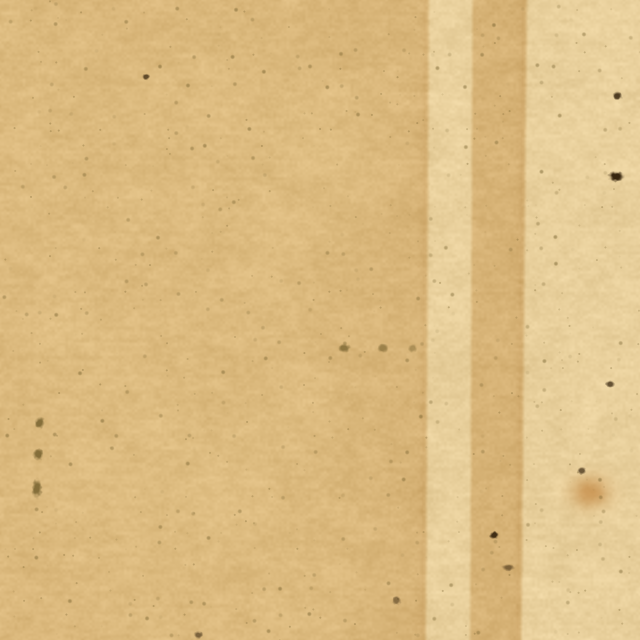
This texture is drawn by a three.js fragment shader. Its source:

```glsl
// Aged tan paper with two pale vertical bands, fibrous grain, dark specks and a rusty stain.
varying vec2 vUv;

const vec3 TAN = vec3(0.872, 0.742, 0.508);
const vec3 DARK_TAN = vec3(0.842, 0.700, 0.462);
const vec3 CREAM = vec3(0.912, 0.815, 0.612);
const vec3 INK = vec3(0.22, 0.15, 0.06);
const vec3 OLIVE = vec3(0.46, 0.38, 0.18);
const vec3 RUST = vec3(0.77, 0.54, 0.27);

float hash(vec2 p) {
  vec3 q = fract(vec3(p.xyx) * 0.1031);
  q += dot(q, q.yzx + 33.33);
  return fract((q.x + q.y) * q.z);
}

float noise(vec2 p) {
  vec2 i = floor(p);
  vec2 f = fract(p);
  f = f * f * (3.0 - 2.0 * f);
  float low = mix(hash(i), hash(i + vec2(1.0, 0.0)), f.x);
  float high = mix(hash(i + vec2(0.0, 1.0)), hash(i + vec2(1.0, 1.0)), f.x);
  return mix(low, high, f.y);
}

float fbm(vec2 p) {
  float sum = 0.0;
  float weight = 0.5;
  for (int i = 0; i < 4; i++) {
    sum += weight * noise(p);
    p = p * 2.03 + 17.1;
    weight *= 0.5;
  }
  return sum / 0.9375;
}

// Soft step across a vertical edge
float rightOf(float x, float edge) {
  return smoothstep(edge - 0.004, edge + 0.004, x);
}

// Soft elliptical dot with a slightly ragged rim
float speck(vec2 p, vec2 center, vec2 radius) {
  float d = length((p - center) / radius);
  d += 0.4 * (noise(p * 260.0) - 0.5);
  return 1.0 - smoothstep(0.45, 1.35, d);
}

// Sparse small dots, one candidate per grid cell
float scatter(vec2 p, float cells, float density) {
  vec2 id = floor(p * cells);
  vec2 center = 0.25 + 0.5 * vec2(hash(id + 3.7), hash(id + 91.3));
  float d = length(fract(p * cells) - center);
  float present = step(1.0 - density, hash(id + 47.0));
  return present * (1.0 - smoothstep(0.04, 0.19, d)) * hash(id + 12.9);
}

// Centered brightness variation of the paper fibres
float grain(vec2 p) {
  float mottled = fbm(p * vec2(24.0, 30.0)) - 0.5;
  float fibres = noise(p * vec2(85.0, 150.0)) - 0.5;
  float fine = noise(p * 240.0 + 40.0) - 0.5;
  float laid = noise(p * vec2(6.0, 190.0) + 8.0) - 0.5;
  return 0.055 * mottled + 0.035 * fibres + 0.028 * fine + 0.014 * laid;
}

vec3 paper(vec2 p) {
  // Broad toning of the left sheet, deeper beside the strip
  float tone = 0.28 + 1.1 * (fbm(p * 4.0 + 5.0) - 0.5);
  tone += 0.35 * smoothstep(0.42, 0.66, p.x);
  tone += 0.20 * smoothstep(0.80, 1.0, p.y);
  tone += 0.15 * smoothstep(0.25, 0.0, p.y);
  vec3 color = mix(TAN, DARK_TAN, clamp(tone, 0.0, 1.0));

  // Bands lean slightly to the right going up
  float x = p.x + 0.0012 * (noise(vec2(p.y * 45.0, 2.0)) - 0.5);
  float stripLeft = 0.666 + 0.004 * p.y;
  float stripRight = 0.735 + 0.003 * p.y;
  float margin = 0.815 + 0.008 * p.y;
  color = mix(color, CREAM, rightOf(x, stripLeft));
  color = mix(color, DARK_TAN, rightOf(x, stripRight));
  color = mix(color, CREAM, rightOf(x, margin));

  // Faint darker lines along the band borders
  float rim = exp(-abs(x - stripLeft + 0.006) * 180.0);
  rim += exp(-abs(x - margin + 0.006) * 180.0);
  color -= rim * vec3(0.022, 0.030, 0.032);
  return color + grain(p) * vec3(0.9, 1.0, 1.15);
}

void main() {
  vec2 p = vUv;
  vec3 color = paper(p);

  // Rusty stain
  vec2 s = (p - vec2(0.923, 0.231)) / vec2(0.030, 0.024);
  float stain = exp(-dot(s, s)) * (0.7 + 0.5 * fbm(p * 45.0));
  color = mix(color, RUST, 0.72 * stain);

  // Scattered faint flecks
  color = mix(color, OLIVE, 0.50 * scatter(p, 42.0, 0.16));
  color = mix(color, OLIVE, 0.35 * scatter(p + 0.37, 75.0, 0.10));

  // Column of olive dots, longer toward the bottom
  for (int i = 0; i < 3; i++) {
    float k = float(i);
    vec2 center = vec2(0.062 - 0.002 * k, 0.339 - 0.047 * k - 0.002 * k * k);
    vec2 radius = vec2(0.007, 0.008 + 0.0025 * k * (k - 1.0));
    color = mix(color, OLIVE, 0.85 * speck(p, center, radius));
  }

  // Row of weak dots
  for (int i = 0; i < 3; i++) {
    float k = float(i);
    vec2 center = vec2(0.538 + 0.060 * k - 0.0065 * k * (k - 1.0), 0.456);
    color = mix(color, OLIVE, (0.75 - 0.15 * k) * speck(p, center, vec2(0.008 - 0.001 * k, 0.006)));
  }

  // Dark ink specks
  float ink = speck(p, vec2(0.963, 0.724), vec2(0.0105, 0.0070));
  ink = max(ink, 0.85 * speck(p, vec2(0.965, 0.850), vec2(0.0065, 0.0055)));
  ink = max(ink, 0.95 * speck(p, vec2(0.772, 0.164), vec2(0.0065, 0.0050)));
  ink = max(ink, 0.75 * speck(p, vec2(0.953, 0.400), vec2(0.0060, 0.0045)));
  ink = max(ink, 0.70 * speck(p, vec2(0.909, 0.264), vec2(0.0060, 0.0050)));
  ink = max(ink, 0.75 * speck(p, vec2(0.228, 0.880), vec2(0.0050, 0.0045)));
  ink = max(ink, 0.55 * speck(p, vec2(0.794, 0.113), vec2(0.0090, 0.0045)));
  ink = max(ink, 0.50 * speck(p, vec2(0.620, 0.062), vec2(0.0060, 0.0060)));
  ink = max(ink, 0.60 * speck(p, vec2(0.310, 0.008), vec2(0.0060, 0.0050)));
  color = mix(color, INK, ink);

  gl_FragColor = vec4(color, 1.0);
}
```
